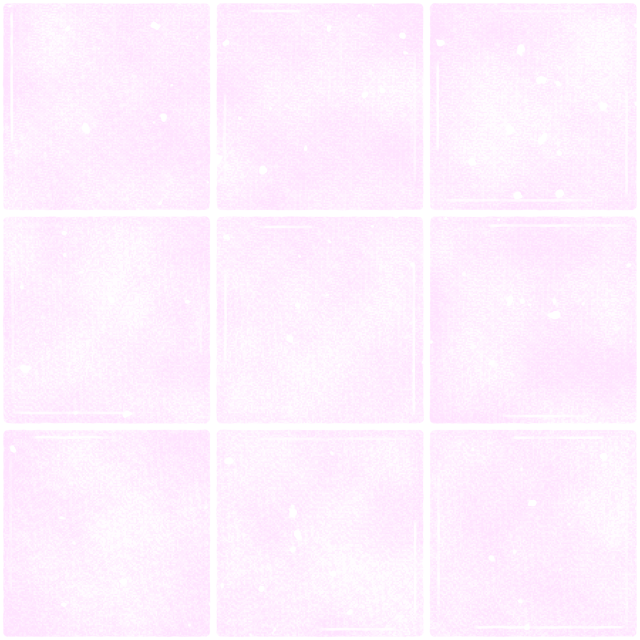
This pattern is drawn by a Shadertoy shader. Its source:

```glsl
// Three by three grid of pale pink worn tiles with white joints, scuffed inner borders and chips.

const float TILES = 3.0;          // repeats across and down
const float JOINT = 0.016;        // half the joint width, in tile units
const float CORNER = 0.022;       // corner radius
const float EDGE_WOBBLE = 0.007;  // roughness of the tile outline
const float BORDER_INSET = 0.050; // smallest distance of the border lines from the cell edge
const float BORDER_HALF = 0.006;  // half the border line width
const float GRAIN_SCALE = 150.0;  // grains per tile
const float GRAIN_AMOUNT = 0.85;
const float CLOUD_AMOUNT = 1.1;
const int CHIPS = 16;             // chips per tile

const vec3 WHITE = vec3(1.0);
const vec3 PALE = vec3(1.0, 0.990, 1.0);
const vec3 BASE = vec3(1.0, 0.937, 1.0);
const vec3 DEEP = vec3(1.0, 0.892, 1.0);

float hash(vec2 p) {
    return fract(sin(dot(p, vec2(127.1, 311.7))) * 43758.5453);
}

vec2 hash2(vec2 p) {
    return vec2(hash(p), hash(p + 19.7));
}

float noise(vec2 p) {
    vec2 i = floor(p), f = fract(p);
    f = f * f * (3.0 - 2.0 * f);
    return mix(mix(hash(i), hash(i + vec2(1, 0)), f.x),
               mix(hash(i + vec2(0, 1)), hash(i + vec2(1, 1)), f.x), f.y);
}

float fbm(vec2 p) {
    float sum = 0.0, amp = 0.5;
    for (int i = 0; i < 5; i++) {
        sum += amp * noise(p);
        p = p * 2.1 + 7.3;
        amp *= 0.5;
    }
    return sum / 0.97;
}

float roundedBox(vec2 p, float halfSize, float radius) {
    vec2 q = abs(p) - halfSize + radius;
    return length(max(q, 0.0)) + min(max(q.x, q.y), 0.0) - radius;
}

// Broken straight lines just inside each side
float borderLines(vec2 uv, vec2 id, float px) {
    float mask = 0.0;
    vec2 p = uv - 0.5;
    for (int side = 0; side < 4; side++) {
        vec2 seed = id * 5.3 + float(side) * 13.1;
        float inset = BORDER_INSET + 0.014 * hash(seed);
        float start = mix(0.06, 0.45, hash(seed + 2.3));
        float end = min(start + mix(0.2, 0.9, hash(seed + 4.1)), 0.94);
        float along = p.y + 0.5;
        float offset = abs(p.x + 0.5 - inset + 0.003 * (noise(vec2(along * 25.0, seed.x)) - 0.5));
        float line = 1.0 - smoothstep(BORDER_HALF - px, BORDER_HALF + px, offset);
        line *= smoothstep(start - 0.02, start + 0.02, along)
              * (1.0 - smoothstep(end - 0.02, end + 0.02, along));
        float wear = smoothstep(0.15, 0.5, noise(vec2(along * 14.0, seed.y)));
        float strength = smoothstep(0.1, 0.75, hash(seed + 6.7));
        mask = max(mask, line * strength * mix(0.55, 1.0, wear));
        p = vec2(-p.y, p.x);
    }
    return mask;
}

// Small irregular white chips, mostly tiny
float chips(vec2 uv, vec2 id, float px) {
    float mask = 0.0;
    float ragged = 0.012 * (noise(uv * 65.0 + id * 31.0) - 0.5);
    for (int i = 0; i < CHIPS; i++) {
        vec2 seed = id * 9.1 + float(i) * 3.7;
        vec2 d = uv - hash2(seed);
        float angle = 6.2832 * hash(seed + 1.9);
        d = mat2(cos(angle), -sin(angle), sin(angle), cos(angle)) * d;
        d.x *= mix(0.55, 1.0, hash(seed + 5.2));
        float radius = mix(0.004, 0.020, pow(hash(seed + 8.4), 2.5));
        mask = max(mask, 1.0 - smoothstep(-px, px, length(d) + ragged - radius));
    }
    return mask;
}

void mainImage(out vec4 fragColor, in vec2 fragCoord) {
    vec2 grid = fragCoord / iResolution.y * TILES;
    vec2 id = floor(grid), uv = fract(grid);
    float px = 0.75 * TILES / iResolution.y;

    // Tile outline
    float wobble = EDGE_WOBBLE * (fbm(grid * 28.0) - 0.5);
    float outline = roundedBox(uv - 0.5, 0.5 - JOINT, CORNER) + wobble;
    float tile = 1.0 - smoothstep(-px, px, outline);

    // Uneven glaze: clouds, one faded patch, a deeper rim and fine grain
    float tone = CLOUD_AMOUNT * (fbm(uv * 3.5 + id * 17.0) - 0.5);
    vec2 patchOffset = uv - mix(vec2(0.25), vec2(0.75), hash2(id + 3.3));
    tone += 0.28 * hash(id + 11.5) * exp(-9.0 * dot(patchOffset, patchOffset));
    tone -= 0.10 * smoothstep(-0.06, -0.03, outline) + 0.03;
    tone += GRAIN_AMOUNT * (noise(grid * GRAIN_SCALE) - 0.5);
    vec3 color = mix(BASE, tone > 0.0 ? PALE : DEEP, min(2.0 * abs(tone), 1.0));

    // Wear on top, then the joints
    color = mix(color, WHITE, 0.9 * borderLines(uv, id, px));
    color = mix(color, WHITE, chips(uv, id, px));
    fragColor = vec4(mix(WHITE, color, tile), 1.0);
}
```
